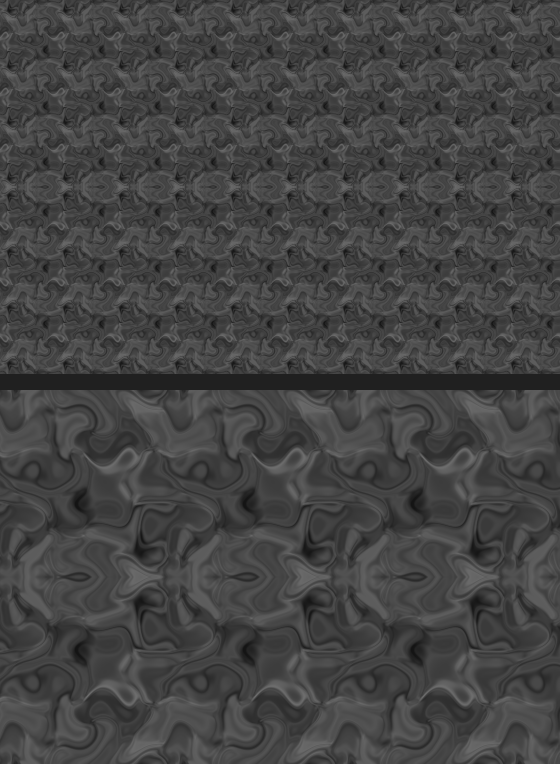
Top, the full canvas; bottom, a detail of the centre.
Give the GLSL for this pattern, as a WebGL 1 fragment shader.

```glsl
precision highp float;
// Charcoal marbled swirls in ten square tiles across, mirrored about the horizontal midline.

uniform vec2 u_resolution;

const float TILES_ACROSS = 10.0;
const float TAU = 6.2832;
const float MID_GREY = 0.268;
const float CONTRAST = 0.23;

float hash(vec2 cell, float seed) {
  return fract(sin(dot(cell, vec2(127.1, 311.7)) + seed * 17.3) * 43758.5);
}

// Dot product of a lattice corner's random unit gradient with the offset to it.
float cornerSlope(vec2 cell, vec2 offset, float period, float seed) {
  float angle = TAU * hash(mod(cell, period), seed);
  return dot(vec2(cos(angle), sin(angle)), offset);
}

// Gradient noise on the unit tile, with a whole number of cells per side.
float tileNoise(vec2 p, float cells, float seed) {
  vec2 cell = floor(p * cells);
  vec2 f = fract(p * cells);
  vec2 ease = f * f * f * (f * (f * 6.0 - 15.0) + 10.0);
  vec2 e = vec2(1.0, 0.0);
  float low = mix(cornerSlope(cell, f, cells, seed),
                  cornerSlope(cell + e.xy, f - e.xy, cells, seed), ease.x);
  float high = mix(cornerSlope(cell + e.yx, f - e.yx, cells, seed),
                   cornerSlope(cell + e.xx, f - e.xx, cells, seed), ease.x);
  return mix(low, high, ease.y);
}

// Repeated displacement folds the plane into liquid curls.
vec2 swirl(vec2 p) {
  float cells = 4.0;
  float strength = 0.34;
  for (int i = 0; i < 3; i++) {
    float seed = float(i) * 2.0 + 3.0;
    p += strength * vec2(tileNoise(p, cells, seed), tileNoise(p, cells, seed + 1.0));
    cells += 1.0;
    strength *= 0.72;
  }
  return p;
}

// Soft round spot, wrapped at the tile edges.
float spot(vec2 p, vec2 center, float radius) {
  vec2 d = p - center;
  d -= floor(d + 0.5);
  return 1.0 - smoothstep(radius * 0.6, radius * 1.2, length(d));
}

// Light discs and dark eyes that recur in every tile.
float accents(vec2 p) {
  float disc = spot(p, vec2(0.21, 0.0), 0.11);
  float ring = spot(p, vec2(0.42, 0.72), 0.09) - 1.3 * spot(p, vec2(0.42, 0.72), 0.045);
  float eyes = spot(p, vec2(0.83, 0.46), 0.07) + spot(p, vec2(0.16, 0.2), 0.06);
  float bead = spot(p, vec2(0.64, 0.0), 0.1) - 1.4 * spot(p, vec2(0.64, 0.0), 0.05);
  return 0.25 * disc + 0.2 * ring - 0.4 * eyes + 0.15 * bead;
}

float marbleGrey(vec2 p) {
  vec2 curled = swirl(p);
  float veins = tileNoise(curled, 4.0, 11.0);
  veins += 0.55 * tileNoise(curled, 9.0, 12.0);
  veins += 0.2 * tileNoise(curled, 18.0, 13.0);
  float tone = veins + accents(mix(p, curled, 0.2));
  return clamp(MID_GREY + CONTRAST * tone, 0.08, 0.43);
}

// Tile coordinates, measured outward from the mirror line.
vec2 tilePosition(vec2 fragment, vec2 resolution) {
  vec2 p = vec2(fragment.x, abs(fragment.y - 0.5 * resolution.y));
  return p * TILES_ACROSS / resolution.x;
}

void main() {
  // Four samples per pixel smooth the tight folds.
  float grey = 0.0;
  for (int i = 0; i < 4; i++) {
    float k = float(i);
    vec2 jitter = vec2(mod(k, 2.0), floor(k * 0.5)) * 0.5 - 0.25;
    grey += 0.25 * marbleGrey(tilePosition(gl_FragCoord.xy + jitter, u_resolution));
  }
  gl_FragColor = vec4(vec3(grey), 1.0);
}
```
